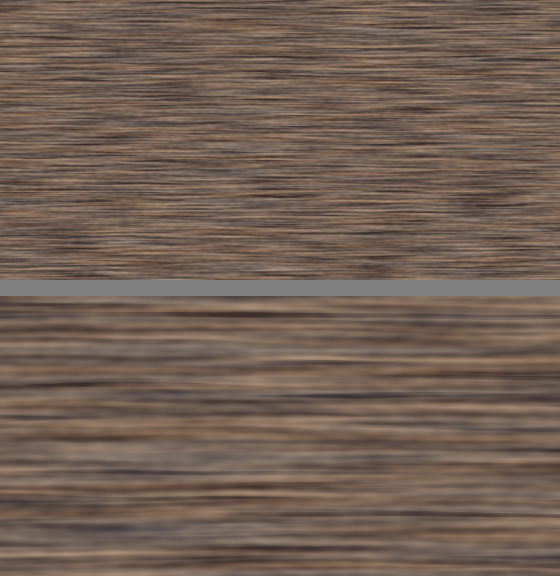
Top, the full canvas; bottom, a detail of the centre.
Write a Shadertoy shader that draws this texture.

```glsl
// Straight-grained zebrano veneer: long, thin horizontal fibres in greyed browns.
// Stretched gradient noise at several scales sets the tone; separate noise layers
// add hairline dark veins, pale fibres and a faint drift between warm and cool.

const vec3 DARK_FIBRE  = vec3(0.292, 0.238, 0.219);
const vec3 LIGHT_FIBRE = vec3(0.592, 0.502, 0.429);
const vec3 WARM_SHIFT  = vec3(0.050, 0.002, -0.042);

// Random unit vector for a lattice cell
vec2 randomGradient(vec2 cell) {
    vec3 p = fract(cell.xyx * vec3(0.1031, 0.1030, 0.0973));
    p += dot(p, p.yzx + 33.33);
    float angle = 6.28318 * fract((p.x + p.y) * p.z);
    return vec2(cos(angle), sin(angle));
}

// Gradient noise, about -0.7 to 0.7
float gradientNoise(vec2 p) {
    vec2 cell = floor(p);
    vec2 f = p - cell;
    vec2 u = f * f * f * (f * (f * 6.0 - 15.0) + 10.0);
    float a = dot(randomGradient(cell), f);
    float b = dot(randomGradient(cell + vec2(1, 0)), f - vec2(1, 0));
    float c = dot(randomGradient(cell + vec2(0, 1)), f - vec2(0, 1));
    float d = dot(randomGradient(cell + vec2(1, 1)), f - vec2(1, 1));
    return mix(mix(a, b, u.x), mix(c, d, u.x), u.y);
}

// One fibre layer, faded out where its detail is finer than a pixel
float fibres(vec2 p, vec2 frequency, float seed, float pixel) {
    float visible = 1.0 - smoothstep(0.5, 1.0, frequency.y * pixel);
    return visible * gradientNoise(p * frequency + seed * vec2(17.3, 41.7));
}

// Slight wander of the grain
vec2 bendGrain(vec2 p) {
    float slow = gradientNoise(p * vec2(1.6, 4.0) + 71.0);
    float quick = gradientNoise(p * vec2(7.0, 26.0) + 133.0);
    return p + vec2(0.0, 0.004 * slow + 0.0022 * quick);
}

// Brightness of the grain around zero
float grainTone(vec2 p, float pixel) {
    float tone = 0.07 * fibres(p, vec2(0.5, 11.0), 1.0, pixel);
    tone += 0.13 * fibres(p, vec2(1.3, 43.0), 2.0, pixel);
    tone += 0.56 * fibres(p, vec2(2.7, 87.0), 3.0, pixel);
    tone += 0.76 * fibres(p, vec2(5.5, 123.0), 4.0, pixel);
    tone += 0.24 * fibres(p, vec2(36.0, 118.0), 5.0, pixel);
    return tone;
}

// Coverage of narrow veins
float veins(vec2 p, vec2 frequency, float seed, float pixel) {
    return smoothstep(0.17, 0.34, fibres(p, frequency, seed, pixel));
}

void mainImage(out vec4 fragColor, in vec2 fragCoord) {
    float pixel = 1.0 / iResolution.y;
    vec2 p = bendGrain(fragCoord * pixel);

    // Tone: soft fibres, dark hairlines and a few pale ones
    float tone = 0.035 + grainTone(p, pixel);
    tone -= 0.34 * veins(p, vec2(2.6, 97.0), 6.0, pixel);
    tone += 0.16 * veins(p, vec2(3.4, 109.0), 7.0, pixel);

    // Colour: brown ramp with faint warm and cool streaks
    float warmth = fibres(p, vec2(2.4, 78.0), 8.0, pixel)
                 + 0.3 * fibres(p, vec2(1.2, 30.0), 9.0, pixel);
    vec3 wood = mix(DARK_FIBRE, LIGHT_FIBRE, clamp(0.5 + tone, -0.2, 1.3));
    wood += WARM_SHIFT * warmth;

    fragColor = vec4(clamp(wood, 0.0, 1.0), 1.0);
}
```
